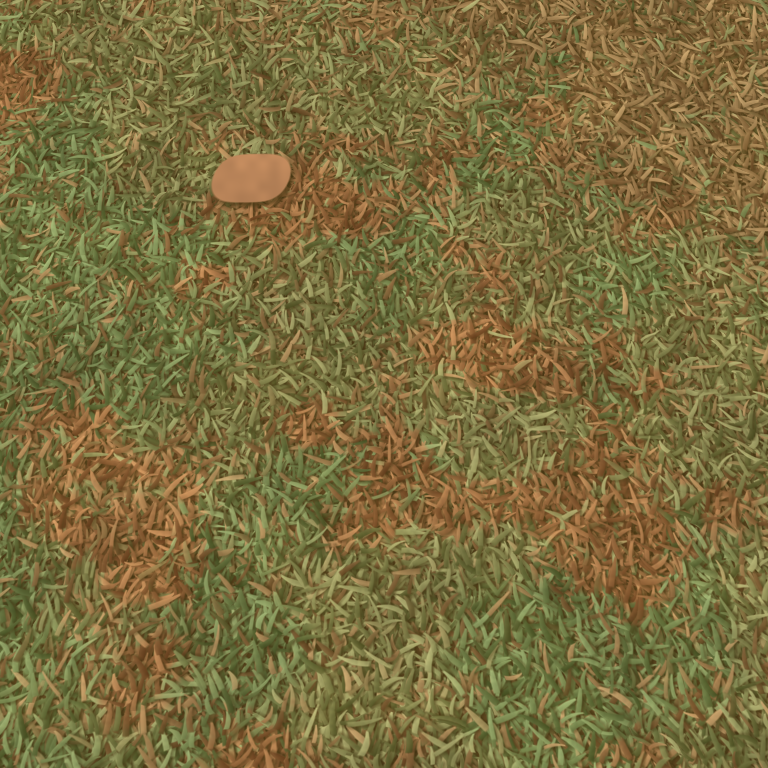
Reproduce this texture procedurally as a three.js fragment shader.

```glsl
// Patchy lawn of short green and dry grass blades with one fallen leaf.
varying vec2 vUv;

const int LAYERS = 12;
const vec3 SHADOW = vec3(0.27, 0.21, 0.07);
const vec3 GREEN_DARK = vec3(0.37, 0.37, 0.18);
const vec3 GREEN_LIGHT = vec3(0.70, 0.69, 0.45);
const vec3 LUSH_TINT = vec3(0.86, 0.98, 0.96);
const vec3 DRY_DARK = vec3(0.44, 0.32, 0.17);
const vec3 DRY_LIGHT = vec3(0.77, 0.63, 0.42);
const vec3 RUST_TINT = vec3(1.02, 0.90, 0.86);
const vec3 LEAF = vec3(0.73, 0.52, 0.35);

vec4 hash4(vec2 p) {
  vec4 q = fract(p.xyxy * vec4(0.1031, 0.1030, 0.0973, 0.1099));
  q += dot(q, q.wzxy + 33.33);
  return fract((q.xxyz + q.yzzw) * q.zywx);
}

float noise(vec2 p) {
  vec2 i = floor(p);
  vec2 f = fract(p);
  f = f * f * (3.0 - 2.0 * f);
  float low = mix(hash4(i).x, hash4(i + vec2(1.0, 0.0)).x, f.x);
  float high = mix(hash4(i + vec2(0.0, 1.0)).x, hash4(i + 1.0).x, f.x);
  return mix(low, high, f.y);
}

float fbm(vec2 p) {
  float sum = 0.0;
  float gain = 0.53;
  for (int i = 0; i < 4; i++) {
    sum += gain * noise(p);
    p = p * 2.03 + 17.3;
    gain *= 0.5;
  }
  return sum;
}

// Denser coordinates toward the top, where the ground recedes.
vec2 recede(vec2 uv) {
  return vec2((uv.x - 0.5) * (1.0 + 0.5 * uv.y), uv.y + 0.3 * uv.y * uv.y) + 1.0;
}

// Blade-local coordinates: x across the bent spine, y along it from -1 to 1.
vec2 bladeSpace(vec2 d, float angle, float halfLength, float bend) {
  vec2 dir = vec2(sin(angle), cos(angle));
  float along = dot(d, dir) / halfLength;
  float across = dot(d, vec2(dir.y, -dir.x)) + bend * along * along;
  return vec2(across, along);
}

float bladeMask(vec2 b, float halfWidth, float soft) {
  float w = halfWidth * (1.0 - 0.6 * smoothstep(-0.2, 1.0, b.y));
  float side = 1.0 - smoothstep(w - soft, w + soft, abs(b.x));
  return side * (1.0 - smoothstep(0.8, 1.0, abs(b.y)));
}

vec3 grassColor(float tone, float dry, float lush, float rust) {
  vec3 green = mix(GREEN_DARK, GREEN_LIGHT, tone) * mix(vec3(1.0), LUSH_TINT, lush);
  vec3 straw = mix(DRY_DARK, DRY_LIGHT, tone) * mix(vec3(1.0), RUST_TINT, rust);
  return mix(green, straw, dry);
}

// One scattered layer of blades, each with a soft shadow beside it.
vec3 bladeLayer(vec3 col, vec2 p, float seed, float dryness, float lush, float rust, float spread) {
  vec2 cell = floor(p);
  for (int j = -1; j <= 1; j++) {
    for (int i = -1; i <= 1; i++) {
      vec2 id = cell + vec2(float(i), float(j));
      vec4 place = hash4(id + seed * 19.7);
      vec4 look = hash4(id + seed * 31.3 + 71.0);
      vec2 d = p - id - 0.2 - 0.6 * place.xy;
      float angle = (place.z + place.w - 1.0) * spread;
      float len = mix(0.45, 1.0, look.x);
      float width = mix(0.08, 0.17, look.y);
      vec2 b = bladeSpace(d, angle, len, (fract(look.x * 9.0) - 0.5) * 0.35);
      float shade = bladeMask(b - vec2(0.09, 0.0), width + 0.05, 0.1);
      float mask = bladeMask(b, width, 0.055);
      float dry = smoothstep(look.w - 0.12, look.w + 0.12, dryness);
      float tone = look.z + 0.15 * b.y - 0.9 * b.x;
      col = mix(col, SHADOW, 0.36 * shade);
      col = mix(col, grassColor(tone, dry, lush, rust), mask * 0.94);
    }
  }
  return col;
}

// Flat oval leaf with a shadow on its lower edge.
vec3 addLeaf(vec3 col, vec2 uv, vec2 center, vec2 radii, float turn) {
  vec2 d = uv - center;
  vec2 q = vec2(cos(turn) * d.x + sin(turn) * d.y, cos(turn) * d.y - sin(turn) * d.x);
  q.y += 0.004 * sin(q.x * 60.0);
  float edge = length(q / radii);
  float under = length((q + vec2(-0.002, 0.005)) / radii);
  col = mix(col, SHADOW, 0.6 * (1.0 - smoothstep(0.92, 1.12, under)));
  vec3 skin = LEAF * (0.95 + 0.1 * noise(uv * 70.0) + 0.8 * q.y);
  return mix(col, skin, 1.0 - smoothstep(0.95, 1.03, edge));
}

void main() {
  // Ground cover: a dry upper right corner and scattered bare patches.
  vec2 p = recede(vUv);
  float corner = smoothstep(-0.14, 0.14, vUv.y + 0.58 * vUv.x - 1.22 + 0.3 * (fbm(vUv * 7.0) - 0.5));
  float bare = smoothstep(0.46, 0.68, fbm(p * vec2(6.0, 8.0) + 4.0));
  float dryness = max(0.2 + 0.68 * bare, corner * 0.88);
  float lush = smoothstep(0.4, 0.65, fbm(p * 5.0 + 31.0));
  float rust = bare * (1.0 - corner);
  float spread = mix(1.5, 2.5, vUv.y);

  // Grass from the soil upward.
  vec3 col = mix(SHADOW, DRY_DARK, 0.5);
  for (int k = 0; k < LAYERS; k++) {
    float seed = float(k) + 1.0;
    float cells = 33.0 + 9.0 * fract(seed * 0.618);
    col = bladeLayer(col, p * cells + seed * 3.7, seed, dryness, lush, rust, spread);
  }

  // Uneven light and fine grain.
  col *= 0.88 + 0.22 * fbm(p * 12.0 + 9.0);
  col *= 0.96 + 0.08 * noise(vUv * 220.0);
  col = addLeaf(col, vUv, vec2(0.327, 0.768), vec2(0.054, 0.033), 0.33);
  gl_FragColor = vec4(col, 1.0);
}
```
